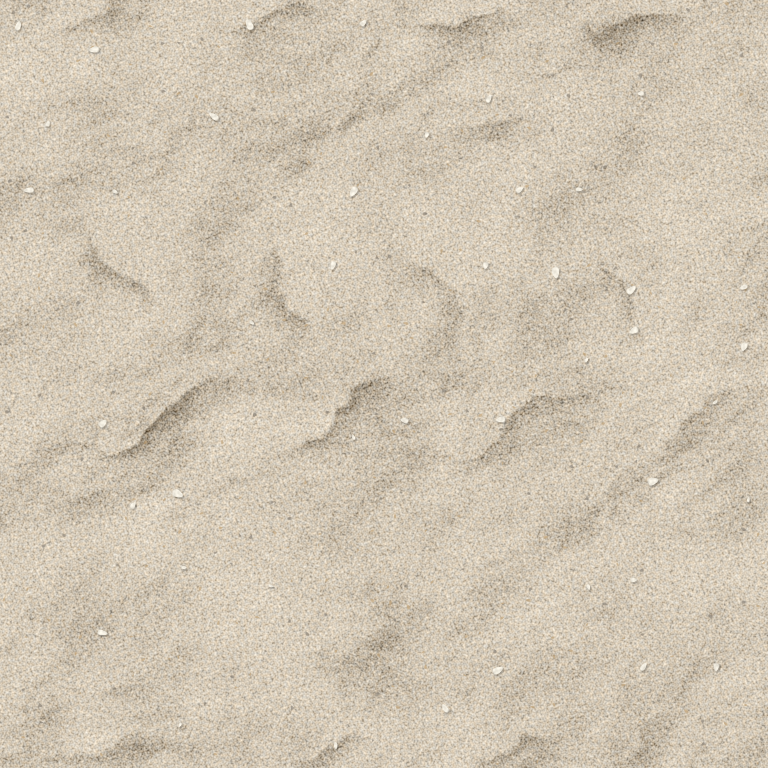
Reproduce this texture procedurally as a Shadertoy shader.

```glsl
vec2 hash2(vec2 p) {
    vec3 q = fract(p.xyx * vec3(.1031, .1030, .0973));
    q += dot(q, q.yzx + 33.33);
    return fract((q.xx + q.yz) * q.zy);
}

float corner(vec2 cell, vec2 offset) {
    float a = 6.2832 * hash2(cell).x;
    return dot(vec2(cos(a), sin(a)), offset);
}

float gradientNoise(vec2 p) {
    vec2 i = floor(p), f = p - i, e = vec2(1, 0);
    vec2 u = f * f * f * (f * (f * 6. - 15.) + 10.);
    return mix(mix(corner(i, f), corner(i + e, f - e), u.x),
               mix(corner(i + e.yx, f - e.yx), corner(i + 1., f - 1.), u.x), u.y);
}

mat2 rotation(float a) {
    return mat2(cos(a), -sin(a), sin(a), cos(a));
}

// Trampled dunes, loosely stretched along a shallow rising diagonal
float duneHeight(vec2 p) {
    p += .07 * vec2(gradientNoise(p * 4.5 + 7.), gradientNoise(p * 4.5 + 61.));
    vec2 q = vec2(dot(p, vec2(.88, .47)) * 4.6, dot(p, vec2(-.47, .88)) * 6.2);
    float height = 0., amplitude = 1.;
    for (int i = 0; i < 5; i++) {
        height += amplitude * gradientNoise(q + 20.);
        q = rotation(.5) * q * 2.03 + 11.;
        amplitude *= .5;
    }
    return height;
}

// Hooked ridge: lit crest on one side, fading shadow on the other
float crease(vec2 p, float angle, float halfLength) {
    vec2 q = rotation(angle) * p;
    float u = q.x / halfLength;
    float across = -q.y - .035 * u * u * u;
    float ends = 1. - smoothstep(.4, 1.2, abs(u));
    float shadow = smoothstep(-.007, .004, across) * exp(-max(across, 0.) / .02);
    float crest = exp(-pow((across + .018) / .016, 2.));
    return ends * (.04 * crest - .3 * shadow);
}

float creaseRows(vec2 p) {
    p += .035 * vec2(gradientNoise(p * 9.), gradientNoise(p * 9. + 31.));
    p += .016 * vec2(gradientNoise(p * 30.), gradientNoise(p * 30. + 53.));
    p += .006 * vec2(gradientNoise(p * 80.), gradientNoise(p * 80. + 23.));
    float shade = 0.;
    for (int i = 0; i < 16; i++) {
        float column = float(i % 4), row = float(i / 4);
        vec2 h = hash2(vec2(column, row) + 4.);
        vec2 centre = vec2(.2 + .235 * column, .455);
        float angle = .8, size = .095, strength = 1. - .2 * column;
        if (row > .5) {
            centre = vec2(.05 + .25 * column + .13 * h.x, .62 + .07 * h.y);
            angle = -.75 + .7 * h.y;
            size = .06;
            strength = .35 + .4 * h.x;
        }
        if (row > 1.5) {
            centre.y = row > 2.5 ? .03 : .97;
            angle = .9 - .4 * h.y;
            strength = .2 + .2 * column * (3. - row) + .35 * h.x;
        }
        shade += strength * crease(p - centre, angle, size);
    }
    return shade;
}

// Signed distance to a scattered chip; id receives its random values
float scatteredChip(vec2 p, float cells, float radius, float share, out vec2 id) {
    vec2 cell = floor(p * cells);
    id = hash2(cell + 71.);
    vec2 h = hash2(cell + 139.);
    vec2 q = rotation(6.28 * h.x) * (p - (cell + .2 + .6 * hash2(cell + 17.)) / cells);
    radius *= .4 + .6 * h.y;
    q.y *= 1.4 + .6 * id.y + .6 * q.x / radius;
    return id.x < share ? length(q) - radius : 1.;
}

void mainImage(out vec4 fragColor, in vec2 fragCoord) {
    vec2 p = fragCoord / iResolution.y;
    float edge = 1. / iResolution.y;

    // Relief lit from the upper left, highlights held back
    float slope = duneHeight(p) - duneHeight(p + .011 * vec2(-.6, .8));
    float tone = .23 * slope - .25 * max(-slope - .12, 0.);
    tone += .05 * gradientNoise(p * 5. + 3.) + .06 * gradientNoise(p * 13. + 15.);
    tone += .035 * gradientNoise(p * 42. + 5.) + creaseRows(p);
    tone -= .5 * max(tone, 0.);

    // Grains, rougher in the darker hollows
    float fine = gradientNoise(rotation(.4) * p * 397.);
    float coarse = gradientNoise(rotation(1.1) * p * 233. + 40.);
    float clumps = gradientNoise(rotation(.7) * p * 118. + 80.);
    float roughness = .95 + 4. * clamp(-tone, 0., .12);
    float grain = .155 * fine + .11 * coarse + .045 * clumps;
    tone += roughness * (grain - .8 * max(-grain - .04, 0.));
    vec3 sand = vec3(.831, .787, .716) + tone * vec3(1., 1.02, 1.03);
    sand += vec3(.045, .004, -.045) * gradientNoise(p * 211. + 9.);

    // Ochre and grey pebbles
    vec2 id;
    float d = scatteredChip(p, 44., .003, .22, id);
    vec3 pebble = mix(vec3(.52, .49, .45), vec3(.76, .64, .47), step(.45, id.y));
    sand = mix(sand, pebble, .65 * (1. - smoothstep(-edge, edge, d)));

    // Pale shell chips with small shadows
    d = scatteredChip(p + vec2(-.0015, .002), 10., .0075, .42, id);
    sand *= 1. - .2 * (1. - smoothstep(-edge, 2. * edge, d));
    d = scatteredChip(p, 10., .0075, .42, id);
    vec3 shell = vec3(.95, .93, .88) + .12 * coarse;
    sand = mix(sand, shell, 1. - smoothstep(-edge, edge, d));

    fragColor = vec4(clamp(sand, 0., 1.), 1.);
}
```
